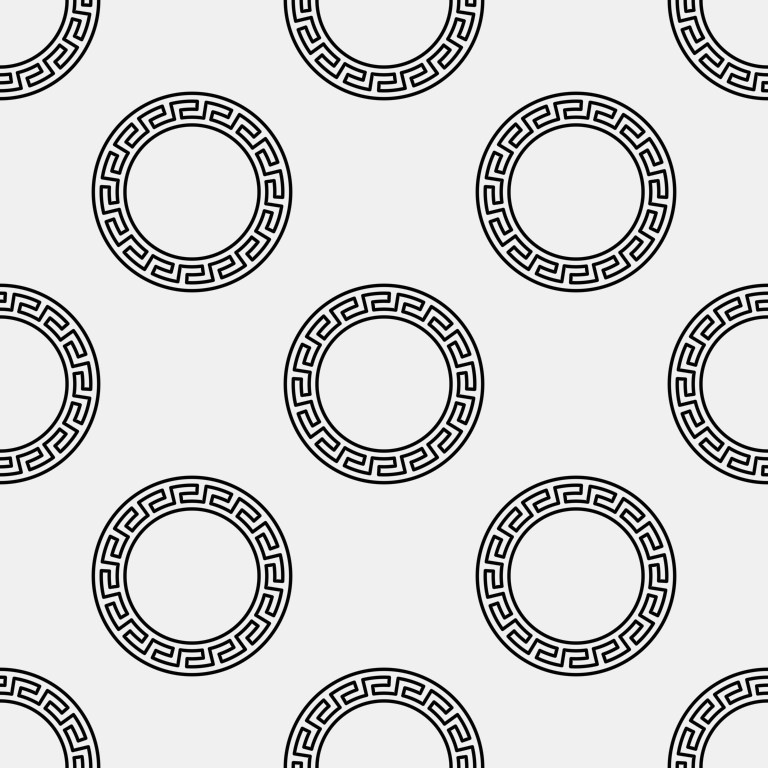
Reproduce this pattern procedurally as a three.js fragment shader.

```glsl
// Black Greek key rings on pale grey, set in a staggered, tiling lattice.
varying vec2 vUv;

const float TAU = 6.2831853;
const float CELL = 0.5;            // lattice cell, two rings in each
const float KEYS = 16.0;           // meander units around a ring
const float COLUMNS = 4.0;         // grid columns per unit
const float KEY_TURN = 0.2356;     // anticlockwise turn of the first unit
const float OUTER_RADIUS = 0.1285;
const float INNER_RADIUS = 0.0873;
const float KEY_BASE = 0.0974;     // radius of the lowest meander row
const float ROW_HEIGHT = 0.0104;
const float LINE_WIDTH = 0.0044;
const vec3 PAPER = vec3(0.94);
const vec3 INK = vec3(0.01);

// Offset from the nearest ring centre.
vec2 nearestCentre(vec2 p) {
  vec2 corner = mod(p + 0.5 * CELL, CELL) - 0.5 * CELL;
  vec2 middle = mod(p, CELL) - 0.5 * CELL;
  return dot(corner, corner) < dot(middle, middle) ? corner : middle;
}

// Distance to an axis-aligned bar from a to b on a grid with the given cell size.
float barDistance(vec2 p, vec2 a, vec2 b, vec2 size) {
  vec2 away = abs(p - 0.5 * (a + b)) - 0.5 * abs(b - a);
  return length(max(away, 0.0) * size);
}

// One unit of the continuous fret: up, across, back, down and on.
float keyDistance(vec2 p, vec2 size) {
  float d = barDistance(p, vec2(0.0, 0.0), vec2(0.0, 2.0), size);
  d = min(d, barDistance(p, vec2(0.0, 2.0), vec2(3.0, 2.0), size));
  d = min(d, barDistance(p, vec2(3.0, 2.0), vec2(3.0, 1.0), size));
  d = min(d, barDistance(p, vec2(3.0, 1.0), vec2(1.0, 1.0), size));
  d = min(d, barDistance(p, vec2(1.0, 1.0), vec2(1.0, 0.0), size));
  d = min(d, barDistance(p, vec2(1.0, 0.0), vec2(COLUMNS, 0.0), size));
  return min(d, barDistance(p, vec2(COLUMNS, 0.0), vec2(COLUMNS, 2.0), size));
}

// Distance to the meander bent around a circle, running clockwise.
float meanderDistance(vec2 p, float radius) {
  float columnAngle = TAU / (KEYS * COLUMNS);
  float column = mod((atan(p.x, p.y) + KEY_TURN) / columnAngle, COLUMNS);
  float row = (radius - KEY_BASE) / ROW_HEIGHT;
  return keyDistance(vec2(column, row), vec2(columnAngle * radius, ROW_HEIGHT));
}

// Distance to the centre lines of a whole ring.
float ringDistance(vec2 p) {
  float radius = length(p);
  float borders = min(abs(radius - OUTER_RADIUS), abs(radius - INNER_RADIUS));
  return min(borders, meanderDistance(p, radius));
}

// Smooth coverage of a stroke.
float stroke(float d, float width, float softness) {
  return 1.0 - smoothstep(-softness, softness, d - 0.5 * width);
}

void main() {
  float softness = 0.75 * max(fwidth(vUv.x), fwidth(vUv.y));
  float d = ringDistance(nearestCentre(vUv));
  gl_FragColor = vec4(mix(PAPER, INK, stroke(d, LINE_WIDTH, softness)), 1.0);
}
```
